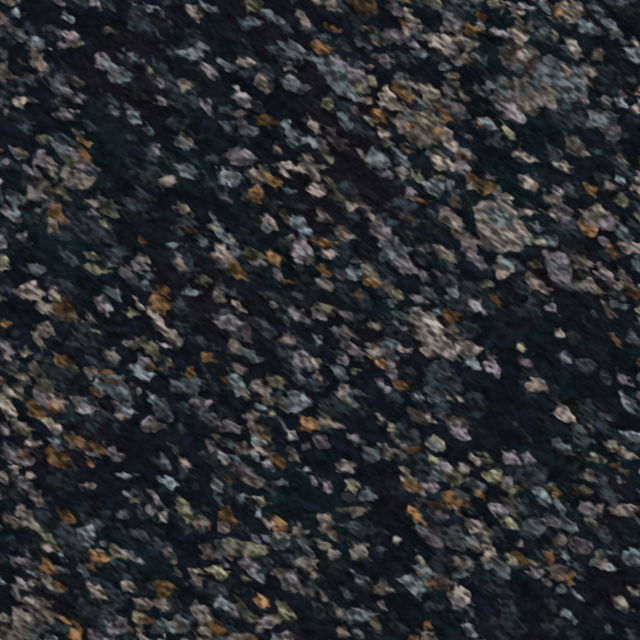
Reproduce this texture procedurally as a WebGL 2 fragment shader.

```glsl
#version 300 es
precision highp float;
// Dark slate gravel: ragged pale chips strewn over a navy, streaky ground.
// Jittered grids, turned to a common slant, scatter random polygons in several
// sizes; stretched value noise gives the ground and the chips their grain.

uniform vec2 u_resolution;
out vec4 outColor;

const float TAU = 6.28319;
const float SLANT = -0.62;          // common direction of the chips
const float TURN = 0.95;            // spread of chip directions
const float EDGE = 0.0036;          // softness of chip outlines
const float HALO = 0.007;           // reach of the dark rim around chips
const float ROUGH = 0.0085;         // raggedness of chip outlines
const int SIDES = 5;

const vec3 GROUND_NAVY = vec3(0.068, 0.086, 0.115);
const vec3 GROUND_TEAL = vec3(0.062, 0.104, 0.122);
const vec3 GROUND_PLUM = vec3(0.088, 0.084, 0.108);
const vec3 SLATE = vec3(0.130, 0.160, 0.182);
const vec3 WARM_GREY = vec3(0.470, 0.435, 0.405);
const vec3 COOL_GREY = vec3(0.375, 0.415, 0.430);
const vec3 MAUVE = vec3(0.430, 0.405, 0.425);
const vec3 OLIVE = vec3(0.430, 0.420, 0.345);
const vec3 OCHRE = vec3(0.460, 0.350, 0.240);

float hash(vec2 p) {
  return fract(sin(dot(p, vec2(127.1, 311.7))) * 43758.5453);
}

float noise(vec2 p) {
  vec2 i = floor(p), f = fract(p);
  f = f * f * (3.0 - 2.0 * f);
  float low = mix(hash(i), hash(i + vec2(1, 0)), f.x);
  float high = mix(hash(i + vec2(0, 1)), hash(i + vec2(1, 1)), f.x);
  return mix(low, high, f.y);
}

// Turns a vector clockwise
mat2 rotation(float a) {
  float c = cos(a), s = sin(a);
  return mat2(c, -s, s, c);
}

// Random convex polygon: about 1 on the outline, less inside
float polygon(vec2 q, vec2 id) {
  float m = 0.0;
  for (int k = 0; k < SIDES; k++) {
    float h = hash(id + float(k) * 7.3);
    float a = (float(k) + 0.8 * (h - 0.5)) * TAU / float(SIDES);
    float reach = 0.68 + 0.36 * fract(h * 17.0);
    m = max(m, dot(q, vec2(cos(a), sin(a))) / reach);
  }
  return mix(m, length(q), 0.25);
}

vec3 chipColor(float pick) {
  vec3 c = WARM_GREY;
  c = mix(c, COOL_GREY, step(0.36, pick));
  c = mix(c, MAUVE, step(0.58, pick));
  c = mix(c, OLIVE, step(0.76, pick));
  return mix(c, OCHRE, step(0.88, pick));
}

// One layer of chips; size is the half length in cells, pale picks the palette
void scatter(inout vec3 col, vec2 p, float cell, float chance, float size,
             float pale, float seed, float grain) {
  vec2 base = floor(p / cell);
  float ragged = (noise(p / vec2(0.009, 0.006) + seed) - 0.45) * ROUGH;
  for (int y = -1; y <= 1; y++) {
    for (int x = -1; x <= 1; x++) {
      vec2 id = base + vec2(x, y);
      vec2 key = id + seed;
      float crowd = 0.15 + 1.7 * noise(id * cell * 8.0);
      if (hash(key) > chance * mix(1.0, crowd, pale)) continue;

      vec2 jitter = vec2(hash(key + 11.3), hash(key + 23.7)) - 0.5;
      vec2 d = p - (id + 0.5 + 0.8 * jitter) * cell;
      d = rotation((hash(key + 31.9) - 0.5) * TURN) * d;
      float halfLength = cell * size * mix(0.65, 1.25, hash(key + 43.1));
      float halfWidth = halfLength * mix(0.38, 0.75, hash(key + 57.7));
      float dist = (polygon(d / vec2(halfLength, halfWidth), key) - 1.0) * halfWidth + ragged;

      float tone = mix(0.58, 1.2, hash(key + 71.3));
      vec3 chip = mix(SLATE, chipColor(hash(key + 83.9)), pale) * tone;
      chip *= mix(0.52, 1.42, grain);
      chip *= 1.0 + 0.1 * clamp(d.y / halfWidth, -1.0, 1.0);
      col *= 1.0 - 0.2 * pale * smoothstep(HALO, 0.0, dist);
      col = mix(col, chip, smoothstep(EDGE, -EDGE, dist));
    }
  }
}

void main() {
  vec2 uv = gl_FragCoord.xy / u_resolution.y;
  vec2 p = rotation(SLANT) * uv + 3.0;

  // Slanted grain, fine and coarse
  float fine = noise(p * vec2(120.0, 260.0));
  float streak = noise(p * vec2(36.0, 95.0) + 5.0);
  float grain = mix(fine, noise(p * vec2(85.0, 170.0) + 9.0), 0.5);
  grain = smoothstep(0.1, 0.9, grain);

  // Ground
  vec3 col = mix(GROUND_NAVY, GROUND_TEAL, smoothstep(0.45, 0.8, noise(p * 9.0)));
  col = mix(col, GROUND_PLUM, smoothstep(0.5, 0.85, noise(p * 11.0 + 40.0)));
  col *= 0.42 + 0.6 * streak + 0.55 * fine;

  // Dim slates first, then pale chips from large to small
  scatter(col, p, 0.062, 0.46, 0.50, 0.02, 17.0, grain);
  scatter(col, p, 0.030, 0.42, 0.50, 0.12, 29.0, grain);
  scatter(col, p, 0.110, 0.18, 0.38, 0.85, 41.0, grain);
  scatter(col, p, 0.036, 0.56, 0.52, 0.97, 53.0, grain);
  scatter(col, p, 0.023, 0.30, 0.52, 0.92, 67.0, grain);

  outColor = vec4(col, 1.0);
}
```
